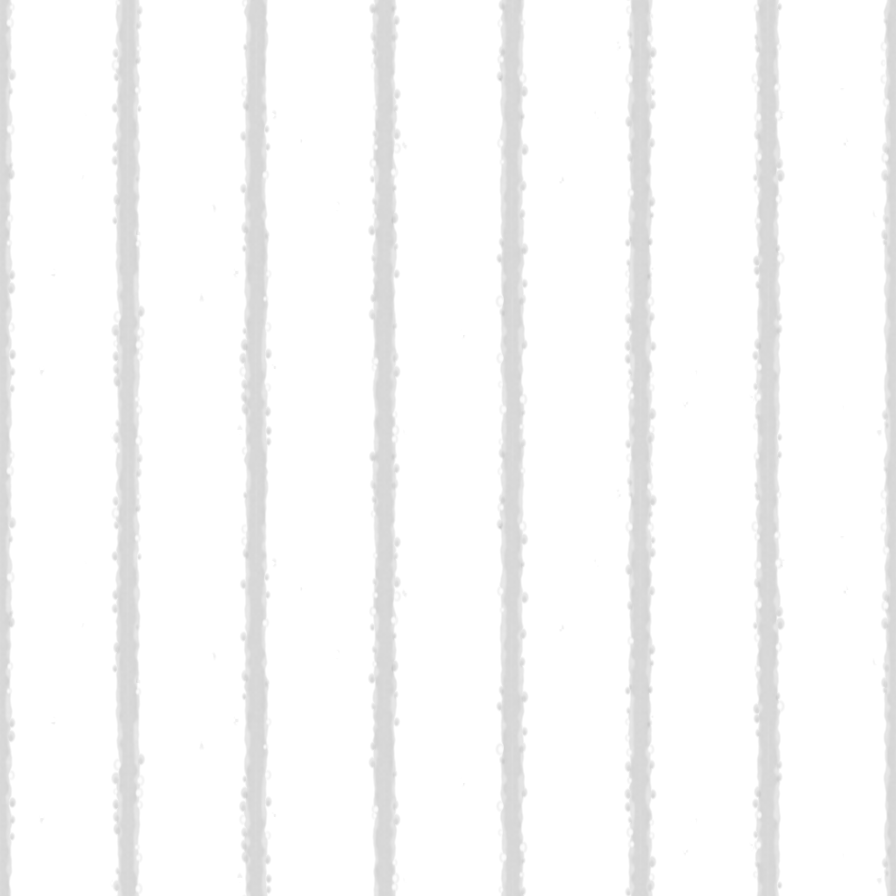
Reproduce this pattern procedurally as a three.js fragment shader.

```glsl
varying vec2 vUv;

#define COLUMNS 7.0
#define ROWS 2.0
#define CORE_TONE 0.845
#define FRINGE_TONE 0.895
#define HALF_WIDTH 0.0120
#define CORE_HALF 0.0082
#define WOBBLE 0.0046
#define SOFT 0.0015
#define BEADS 32.0
#define BEAD_CHANCE 0.55
#define SPECK_CHANCE 0.07

float hash(vec3 p) {
  p = fract(p * 0.1031);
  p += dot(p, p.zyx + 31.32);
  return fract((p.x + p.y) * p.z);
}

// Wrapping noise along one lane; count is the number of cells per repeat.
float laneNoise(float t, float count, float lane) {
  float i = floor(t * count);
  float f = smoothstep(0.0, 1.0, fract(t * count));
  float a = hash(vec3(mod(i, count), lane, count));
  float b = hash(vec3(mod(i + 1.0, count), lane, count));
  return mix(a, b, f);
}

// Wrapping noise over the canvas; cells are counted across and per row repeat.
float noise(vec2 uv, vec2 cells) {
  vec2 p = uv * cells * vec2(1.0, ROWS);
  vec2 i = floor(p);
  vec2 f = smoothstep(0.0, 1.0, fract(p));
  vec2 lo = mod(i, cells);
  vec2 hi = mod(i + 1.0, cells);
  float bottom = mix(hash(vec3(lo, 7.0)), hash(vec3(hi.x, lo.y, 7.0)), f.x);
  float top = mix(hash(vec3(lo.x, hi.y, 7.0)), hash(vec3(hi, 7.0)), f.x);
  return mix(bottom, top, f.y);
}

float inside(float dist) {
  return 1.0 - smoothstep(-SOFT, SOFT, dist);
}

// Raised beads on a stripe edge: x = body, y = pale hollow, z = dark dab.
vec3 edgeBeads(float reach, float t, float lane) {
  vec3 beads = vec3(0.0);
  float cell = floor(t * BEADS);
  for (int k = -1; k <= 1; k++) {
    float i = cell + float(k);
    vec3 key = vec3(mod(i, BEADS), lane, 3.0);
    float present = step(hash(key), BEAD_CHANCE);
    float kind = hash(key + 11.0);
    float size = mix(0.0024, 0.0050, hash(key + 23.0));
    float y = (t - (i + 0.2 + 0.6 * hash(key + 37.0)) / BEADS) / ROWS;
    float x = reach - HALF_WIDTH - mix(-0.002, 0.002, hash(key + 53.0));
    float body = length(vec2(x, y * 0.75)) - size;
    float hollow = length(vec2(x + 0.0006, y * 0.7)) - size * 0.55;
    float dab = length(vec2(x, y * 0.6 + size * 0.3)) - size * 0.5;
    float open = step(0.62, kind);
    beads = max(beads, present * vec3(inside(body) * mix(0.9, 0.5, open),
                                      inside(hollow) * open,
                                      inside(dab) * (1.0 - open)));
  }
  return beads;
}

// Rare faint marks on the bare ground.
float specks(vec2 uv) {
  vec2 cells = vec2(28.0, 14.0);
  vec2 p = uv * cells * vec2(1.0, ROWS);
  vec3 key = vec3(mod(floor(p), cells), 5.0);
  vec2 centre = 0.3 + 0.4 * vec2(hash(key + 13.0), hash(key + 29.0));
  vec2 offset = (fract(p) - centre) / cells.x;
  float mark = inside(length(offset * vec2(1.0, 0.6)) - 0.0025);
  float broken = smoothstep(0.45, 0.8, noise(uv, vec2(280.0, 140.0)));
  return mark * broken * step(hash(key), SPECK_CHANCE);
}

void main() {
  // Stripe coordinates, centred on the left edge of the canvas
  float column = vUv.x * COLUMNS + 0.5;
  float id = mod(floor(column), COLUMNS);
  float t = fract(vUv.y * ROWS);
  float d = (fract(column) - 0.5) / COLUMNS;
  d += 0.0016 * (laneNoise(t, 6.0, id + 40.0) - 0.5);
  float lane = 2.0 * id + step(0.0, d);
  float reach = abs(d);

  // Ragged outline with beads
  float ragged = 0.6 * laneNoise(t, 34.0, lane) + 0.4 * laneNoise(t, 75.0, lane);
  float outline = reach - HALF_WIDTH - WOBBLE * (ragged - 0.5);
  vec3 beads = edgeBeads(reach, t, lane);
  float cover = max(inside(outline), beads.x);
  cover *= 1.0 - 0.85 * beads.y;

  // Dense core, mottled fringe and a faint pale centre line
  float mottle = noise(vUv, vec2(140.0, 50.0));
  float grain = noise(vUv, vec2(308.0, 154.0));
  float coreEdge = reach - CORE_HALF + 0.005 * (mottle - 0.5);
  float tone = mix(CORE_TONE, FRINGE_TONE, smoothstep(-0.002, 0.003, coreEdge));
  tone += 0.025 * (mottle - 0.5) * smoothstep(0.003, 0.009, reach);
  tone += 0.012 * (grain - 0.5);
  tone += 0.015 * inside(reach - 0.0008) * laneNoise(t, 9.0, id + 60.0);
  tone -= 0.06 * beads.z;

  float shade = mix(1.0, tone, cover) - 0.06 * specks(vUv);
  gl_FragColor = vec4(vec3(shade), 1.0);
}
```
